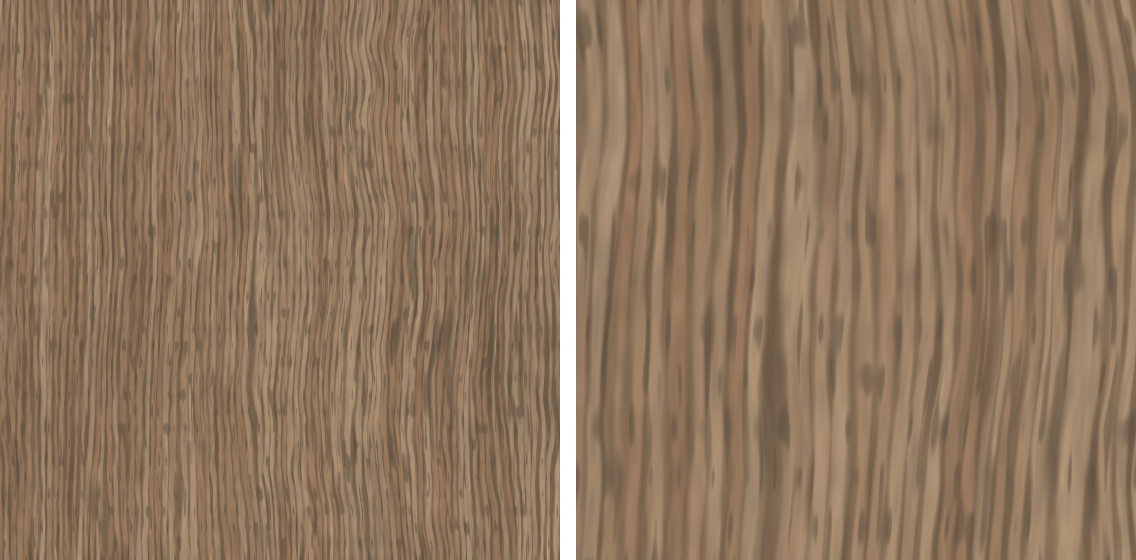
Left: the whole. Right: its middle third, enlarged.
Give the GLSL for this texture, as a three.js fragment shader.

```glsl
// Straight-grained brown wood veneer with wavy vertical bands, dark growth lines and fine pores.
varying vec2 vUv;

const vec3 TAN = vec3(0.578, 0.455, 0.350);
const vec3 PALE = vec3(0.640, 0.540, 0.435);
const vec3 GROWTH_LINE = vec3(0.410, 0.335, 0.260);
const vec3 PORE = vec3(0.350, 0.300, 0.240);
const float BAND_COUNT = 80.0;

float hash(vec2 p) {
  vec3 q = fract(p.xyx * 0.1031);
  q += dot(q, q.yzx + 33.33);
  return fract((q.x + q.y) * q.z);
}

float noise(vec2 p) {
  vec2 cell = floor(p);
  vec2 f = fract(p);
  f = f * f * (3.0 - 2.0 * f);
  float low = mix(hash(cell), hash(cell + vec2(1.0, 0.0)), f.x);
  float high = mix(hash(cell + vec2(0.0, 1.0)), hash(cell + vec2(1.0, 1.0)), f.x);
  return mix(low, high, f.y);
}

// Noise stretched along the grain, centred on zero.
float grain(vec2 p, vec2 frequency, float seed) {
  return noise(p * frequency + seed) - 0.5;
}

// Sideways sway of the grain, livelier in some columns than in others.
float sway(vec2 p) {
  float lively = smoothstep(0.25, 0.75, noise(vec2(p.x * 5.0, 3.7)));
  float broad = 0.022 * grain(p, vec2(4.0, 3.5), 11.0);
  float wiggle = mix(0.003, 0.010, lively) * grain(p, vec2(9.0, 13.0), 27.0);
  return broad + wiggle + 0.0025 * grain(p, vec2(40.0, 24.0), 43.0);
}

// Random tone of one band, drifting slowly along its length.
float bandTone(float id, float y) {
  return 0.65 * hash(vec2(id, 5.0)) + 0.35 * noise(vec2(id * 7.0, y * 5.0));
}

// Bands separated by growth lines that swell, thin out and fray.
vec3 growthBands(vec2 p) {
  float s = p.x * BAND_COUNT;
  s += 1.6 * grain(p, vec2(23.0, 2.5), 61.0);
  s += 0.35 * grain(p, vec2(70.0, 9.0), 83.0);
  float line = floor(s + 0.5);
  float side = s - line;

  float tone = mix(bandTone(line - 1.0, p.y), bandTone(line, p.y),
                   smoothstep(-0.13, 0.13, side));
  vec3 wood = mix(TAN, PALE, smoothstep(0.2, 0.85, tone));

  float swell = noise(vec2(line * 9.0, p.y * 6.0));
  float width = mix(0.02, 0.31, 0.5 * (swell + hash(vec2(line, 17.0))));
  float fray = 0.22 * grain(p, vec2(240.0, 32.0), 97.0);
  float ink = 1.0 - smoothstep(width - 0.13, width + 0.15, abs(side) + fray);
  ink *= mix(0.5, 1.0, noise(vec2(line * 5.0, p.y * 11.0)));
  return mix(wood, GROWTH_LINE, 0.88 * ink);
}

// Short dark dashes lying along the grain.
float pores(vec2 p, vec2 frequency, float seed) {
  return smoothstep(0.68, 0.92, noise(p * frequency + seed));
}

void main() {
  vec2 p = vUv;
  p.x += sway(vUv) + 1.0;
  vec3 color = growthBands(p);

  // Soft patches and fine fibres
  float shade = 1.0 + 0.10 * grain(p, vec2(9.0, 2.5), 7.0);
  shade += 0.12 * grain(p, vec2(190.0, 18.0), 31.0);
  shade += 0.10 * grain(p, vec2(380.0, 60.0), 53.0);
  color *= shade;

  // Smoky streaks gathered in clusters, then small pores
  float cluster = smoothstep(0.35, 0.75, noise(p * vec2(13.0, 4.0) + 71.0));
  color = mix(color, PORE, 0.55 * cluster * pores(p, vec2(95.0, 10.0), 19.0));
  color = mix(color, PORE, 0.50 * pores(p, vec2(260.0, 34.0), 37.0));

  gl_FragColor = vec4(color, 1.0);
}
```
